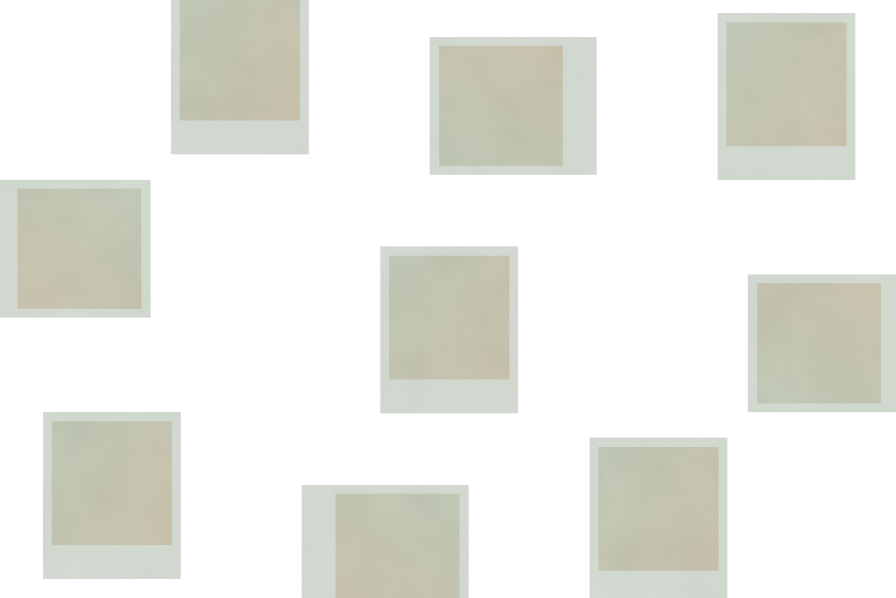
Write a WebGL 2 fragment shader that draws this background.

```glsl
#version 300 es
precision highp float;
// Nine blank framed cards, some turned sideways, scattered on white.

uniform vec2 u_resolution;
out vec4 fragColor;

// Colours
const vec3 PAGE = vec3(1.0);
const vec3 FRAME = vec3(0.82, 0.848, 0.812);
const vec3 WINDOW = vec3(0.765, 0.765, 0.688);
const vec3 WARM_TINT = vec3(0.012, -0.008, -0.012);

// Sizes, in canvas heights
const vec2 CARD_HALF = vec2(0.1152, 0.1397);
const vec2 WINDOW_HALF = vec2(0.1006, 0.1035);
const float WINDOW_SHIFT = 0.0205;

// Layout of the three loose rows
const vec2 LAYOUT_CENTRE = vec2(0.002, 0.005);
const float ROW_STEP = 0.355;
const float ROW_LEAN = 0.107;
const float MIDDLE_SPACING = 0.639;
const float OUTER_NARROWING = 0.182;
const float ROW_TILT = 0.0215;
const float MIDDLE_TILT = 0.0576;
const float ROW_SAG = 0.0566;
const float SAG_GROWTH = 0.0195;

// Paper texture
const float MOTTLE_SCALE = 16.0;
const float MOTTLE_STRENGTH = 0.045;
const float GRAIN_SCALE = 380.0;
const float GRAIN_STRENGTH = 0.008;

float hash(vec2 p) {
    return fract(sin(dot(p, vec2(127.1, 311.7))) * 43758.5453);
}

float noise(vec2 p) {
    vec2 cell = floor(p);
    vec2 f = fract(p);
    f = f * f * (3.0 - 2.0 * f);
    float low = mix(hash(cell), hash(cell + vec2(1.0, 0.0)), f.x);
    float high = mix(hash(cell + vec2(0.0, 1.0)), hash(cell + 1.0), f.x);
    return mix(low, high, f.y);
}

float fbm(vec2 p) {
    float sum = 0.0;
    float amplitude = 0.5;
    for (int i = 0; i < 4; i++) {
        sum += amplitude * noise(p);
        p = mat2(1.6, 1.2, -1.2, 1.6) * p + 7.3;
        amplitude *= 0.5;
    }
    return sum;
}

float boxDistance(vec2 p, vec2 halfSize) {
    vec2 d = abs(p) - halfSize;
    return length(max(d, 0.0)) + min(max(d.x, d.y), 0.0);
}

float coverage(float distanceToEdge, float pixel) {
    return clamp(0.5 - distanceToEdge / pixel, 0.0, 1.0);
}

// Card centre for a row (top to bottom) and column, each from -1 to 1
vec2 cardCentre(float row, float column) {
    float spacing = MIDDLE_SPACING - OUTER_NARROWING * row * row;
    float tilt = ROW_TILT + MIDDLE_TILT * (1.0 - row * row);
    float sag = (ROW_SAG + SAG_GROWTH * row) * (1.0 - column * column);
    return LAYOUT_CENTRE + vec2(spacing * column - ROW_LEAN * row,
                                -ROW_STEP * row - tilt * column - sag);
}

// Mottled window inside a paler frame
vec3 cardColour(vec2 p, vec2 seed, float pixel) {
    float mottle = fbm(p * MOTTLE_SCALE + seed) - 0.47;
    float grain = noise(p * GRAIN_SCALE + seed) - 0.5;
    float fade = dot(p, vec2(1.0, -0.6)) / CARD_HALF.x;
    vec3 windowPaint = WINDOW + WARM_TINT * fade + mottle * MOTTLE_STRENGTH;
    vec3 framePaint = FRAME + mottle * MOTTLE_STRENGTH * 0.5;
    float windowEdge = boxDistance(p - vec2(0.0, WINDOW_SHIFT), WINDOW_HALF);
    vec3 paint = mix(framePaint, windowPaint, coverage(windowEdge, pixel));
    return paint + grain * GRAIN_STRENGTH;
}

void main() {
    vec2 p = (gl_FragCoord.xy - 0.5 * u_resolution) / u_resolution.y;
    float pixel = 1.0 / u_resolution.y;
    vec3 colour = PAGE;

    for (int i = 0; i < 9; i++) {
        float row = float(i / 3) - 1.0;
        float column = float(i % 3) - 1.0;

        // Every second card lies on its side
        bool sideways = i % 2 == 1;
        vec2 up = sideways ? vec2(row - column, 0.0) : vec2(0.0, 1.0);
        vec2 right = vec2(up.y, -up.x);
        vec2 offset = p - cardCentre(row, column);
        vec2 local = vec2(dot(offset, right), dot(offset, up));

        float card = coverage(boxDistance(local, CARD_HALF), pixel);
        if (card > 0.0) {
            vec2 seed = vec2(row, column) * 17.0 + 40.0;
            colour = mix(colour, cardColour(local, seed, pixel), card);
        }
    }
    fragColor = vec4(colour, 1.0);
}
```
